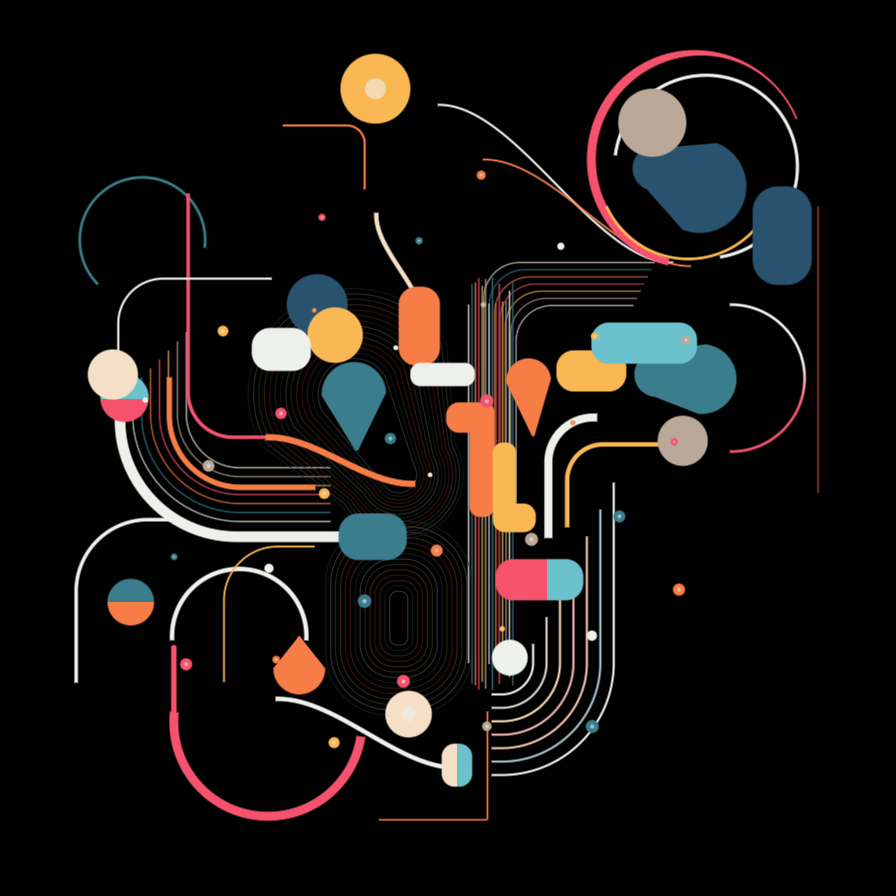
A WebGL 2 fragment shader for this background:

```glsl
#version 300 es
precision highp float;
// Abstract circuit of flowing lines, pills, drops and beads on black.
uniform vec2 u_resolution;
out vec4 outColor;
const float SOFT = .2, PI = 3.14159;
const vec3 NAVY = vec3(.16, .32, .43), TEAL = vec3(.23, .49, .55), SKY = vec3(.42, .76, .8);
const vec3 WHITE = vec3(.93, .94, .92), CREAM = vec3(.96, .88, .78), TAUPE = vec3(.73, .66, .6);
const vec3 AMBER = vec3(.98, .72, .33), CORAL = vec3(.97, .49, .28), PINK = vec3(.96, .32, .43);

// Distances; the canvas spans 0 to 100 on each axis
float disc(vec2 p, float x, float y, float r) { return length(p - vec2(x, y)) - r; }
float pill(vec2 p, float x, float y, float w, float h) {
  float r = .85 * min(w, h);
  vec2 q = abs(p - vec2(x, y)) - vec2(w, h) + r;
  return length(max(q, 0.)) + min(max(q.x, q.y), 0.) - r;
}
float drop(vec2 p, float x, float y, float r, vec2 tip, float tipRadius) {
  vec2 q = p - vec2(x, y);
  float t = clamp(dot(q, tip) / dot(tip, tip), 0., 1.);
  return length(q - tip * t) - mix(r, tipRadius, t);
}
// Two arms leave a rounded corner; w and h are signed lengths
float elbow(vec2 p, float x, float y, float w, float h, float r) {
  vec2 q = (p - vec2(x, y)) * sign(vec2(w, h)), e = r - q;
  float d = abs(length(max(e, 0.)) + min(max(e.x, e.y), 0.) - r);
  return max(d, max(q.x - abs(w), q.y - abs(h)));
}
float arc(vec2 p, float x, float y, float r, float middle, float halfAngle) {
  vec2 q = p - vec2(x, y);
  float a = abs(mod(atan(q.y, q.x) - middle + PI, 2. * PI) - PI);
  return max(abs(length(q) - r), (a - halfAngle) * r);
}
// S curve from a to b, level at both ends
float swoop(vec2 p, vec2 a, vec2 b) {
  vec2 s = b - a;
  float t = (p.x - a.x) / s.x, u = clamp(t, 0., 1.), slope = 6. * u * (1. - u) * s.y / s.x;
  float d = abs(p.y - mix(a.y, b.y, u * u * (3. - 2. * u))) / sqrt(1. + slope * slope);
  return max(d, (abs(t - .5) - .5) * abs(s.x));
}
float hash(float n) { return fract(sin(n * 91.7) * 4375.5); }
vec3 pick(float n) { return vec3[](WHITE, TEAL, CORAL, PINK, AMBER, TAUPE)[int(n) % 6]; }
void fill(inout vec3 c, float d, vec3 color) { c = mix(c, color, clamp(.5 - d / SOFT, 0., 1.)); }
void bead(inout vec3 c, vec2 p, float x, float y, float r, vec3 color) {
  fill(c, disc(p, x, y, r), color);
  fill(c, disc(p, x, y, r * .3), mix(color, WHITE, .6));
}
void drawBundles(inout vec3 c, vec2 p) {
  for (float i = 0.; i < 14.; i++) {
    vec3 tint = pick(i);
    float r = 12.5 - 1.5 * i;
    fill(c, abs(pill(p, 44.5, 31., 1. + i * .55, 3. + i * .6)) - .03, tint * .3);
    fill(c, abs(drop(p, 39.5, 56., 4. + i * .6, vec2(5, -9), 2. + i * .4)) - .03, tint * .25);
    fill(c, pill(p, 52.3 + .38 * i, 46., .08, 20. + 3. * hash(i)), tint * .8);
    if (i > 6.) continue;
    fill(c, elbow(p, 54. + .6 * i, 70.7 - .8 * i, 19. - i, -25., 4.) - .07, tint * .7);
    fill(c, elbow(p, 56. + r, 26. - r, -r - 1., r + 20. - 3. * i, r) - .12, mix(tint, WHITE, .6));
    fill(c, elbow(p, 14.8 + i, 41.8 + i, 22. - i, 15., 12. - i) - .08, tint * .7);
  }
}
void drawLines(inout vec3 c, vec2 p) {
  // Left hand curl and bends
  fill(c, arc(p, 15.9, 73.2, 7., 1.9, 2.) - .15, TEAL);
  fill(c, elbow(p, 21., 51.2, 10., 27., 5.) - .2, PINK);
  fill(c, elbow(p, 13.2, 68.9, 17., -10., 5.) - .12, WHITE);
  fill(c, elbow(p, 13.4, 40.1, 25., 14.5, 13.) - .6, WHITE);
  fill(c, elbow(p, 18.9, 45.6, 16., 12., 8.) - .3, CORAL);
  fill(c, swoop(p, vec2(30, 51.2), vec2(46, 46)) - .35, CORAL);
  fill(c, elbow(p, 8.5, 42., 11., -18., 8.) - .2, WHITE);
  // Lower loops
  fill(c, arc(p, 26.7, 29., 7.5, 1.57, 1.6) - .25, WHITE);
  fill(c, arc(p, 29.9, 19.4, 10.5, -1.7, 1.5) - .5, PINK);
  fill(c, pill(p, 19.4, 23.5, .3, 4.5), PINK);
  fill(c, elbow(p, 25., 39., 10., -15., 6.) - .1, AMBER);
  fill(c, swoop(p, vec2(31, 22), vec2(51, 14.3)) - .25, WHITE);
  fill(c, elbow(p, 54.4, 8.5, -12., 12., .2) - .09, CORAL);
  // Upper lines and ring
  fill(c, elbow(p, 40.7, 86., -9., -7., 2.) - .12, CORAL);
  fill(c, swoop(p, vec2(49, 88.3), vec2(75, 70.7)) - .12, WHITE);
  fill(c, swoop(p, vec2(54, 82.2), vec2(77, 70.3)) - .1, CORAL);
  fill(c, swoop(p.yx, vec2(76, 42), vec2(64, 47.2)) - .25, CREAM);
  fill(c, arc(p, 77.9, 82.2, 11.9, 2.4, 2.) - .1 - .4 * smoothstep(88., 68., p.x), PINK);
  fill(c, arc(p, 78.8, 81.4, 10.2, .8, 2.2) - .18, WHITE);
  fill(c, arc(p, 76.8, 81.1, 10., -1.5, 1.2) - .15, AMBER);
  // Right hand bends
  fill(c, arc(p, 81.6, 57.8, 8.2, 0., 1.57) - .15, mix(PINK, WHITE, smoothstep(54., 60., p.y)));
  fill(c, elbow(p, 61.2, 53.4, 5., -13., 5.) - .45, WHITE);
  fill(c, elbow(p, 63.3, 50.4, 12., -9., 4.) - .25, AMBER);
  fill(c, pill(p, 91.3, 61., .09, 16.), PINK * .6);
}
void drawShapes(inout vec3 c, vec2 p) {
  fill(c, drop(p, 78.1, 79.2, 5.2, vec2(-5, 2), 2.5), NAVY);
  fill(c, disc(p, 72.8, 86.3, 3.8), TAUPE);
  fill(c, pill(p, 87.3, 73.7, 3.3, 5.5), NAVY);
  bead(c, p, 41.9, 90.1, 3.9, AMBER);
  fill(c, disc(p, 13.9, 55.6, 2.7), p.y < 55.5 ? PINK : SKY);
  fill(c, disc(p, 12.6, 58.2, 2.8), CREAM);
  fill(c, disc(p, 14.6, 32.8, 2.6), p.y < 32.8 ? CORAL : TEAL);
  fill(c, drop(p, 33.4, 25.4, 2.9, vec2(0, 3.4), .2), CORAL);
  fill(c, disc(p, 35.4, 66., 3.4), NAVY);
  fill(c, disc(p, 37.4, 62.6, 3.1), AMBER);
  fill(c, pill(p, 31.4, 61., 3.3, 2.4), WHITE);
  fill(c, drop(p, 39.5, 56., 3.6, vec2(.3, -6), .3), TEAL);
  fill(c, pill(p, 46.8, 63.6, 2.3, 4.4), CORAL);
  fill(c, pill(p, 49.4, 58.2, 3.6, 1.3), WHITE);
  fill(c, min(pill(p, 53.8, 48.7, 1.4, 6.4), pill(p, 52.5, 53.4, 2.7, 1.7)), CORAL);
  fill(c, min(pill(p, 56.3, 46., 1.3, 4.6), pill(p, 57.4, 42.2, 2.4, 1.6)), AMBER);
  fill(c, drop(p, 59., 57.5, 2.5, vec2(.5, -6), .2), CORAL);
  fill(c, pill(p, 66., 58.6, 3.9, 2.3), AMBER);
  fill(c, drop(p, 78.3, 57.7, 3.9, vec2(-5, .5), 2.5), TEAL);
  fill(c, pill(p, 71.9, 61.7, 5.9, 2.3), SKY);
  fill(c, disc(p, 76.2, 50.8, 2.8), TAUPE);
  fill(c, pill(p, 60.2, 35.3, 4.9, 2.3), p.x < 61. ? PINK : SKY);
  fill(c, pill(p, 41.6, 40.1, 3.8, 2.6), TEAL);
  fill(c, pill(p, 51., 14.6, 1.7, 2.4), p.x < 51. ? CREAM : SKY);
  bead(c, p, 45.6, 20.3, 2.6, CREAM);
  bead(c, p, 56.9, 26.6, 2., WHITE);
  for (float i = 0.; i < 34.; i++)
    bead(c, p, 48. + 6. * sqrt(i) * cos(i * 2.4), 47. + 6. * sqrt(i) * sin(i * 2.4), .25 + .5 * hash(i), pick(i));
}
void main() {
  vec2 p = 50. + 100. * (gl_FragCoord.xy - .5 * u_resolution) / min(u_resolution.x, u_resolution.y);
  vec3 c = vec3(.005);
  drawBundles(c, p);
  drawLines(c, p);
  drawShapes(c, p);
  outColor = vec4(c, 1);
}
```
